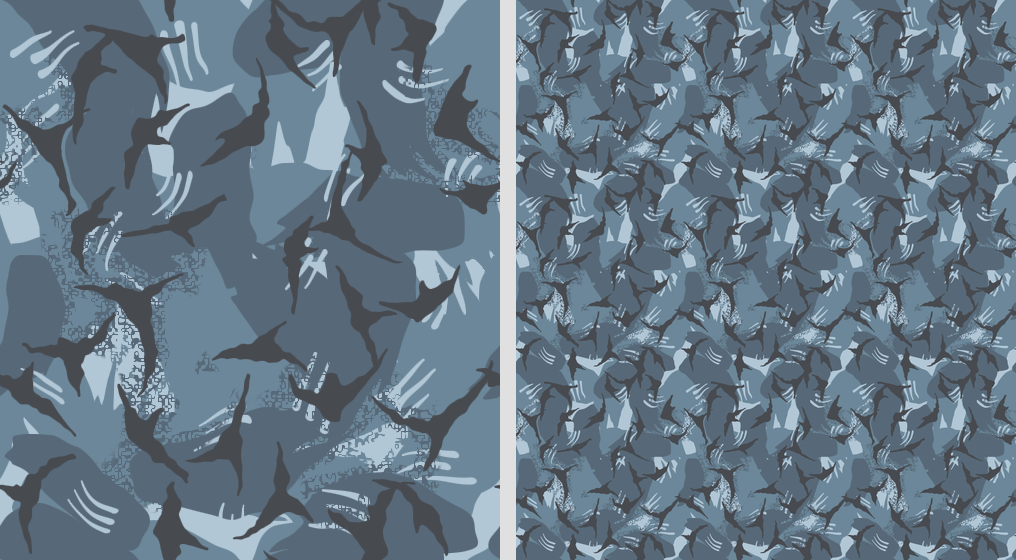
Left, the tile; right, the same tile 3 across and 3 down.
This pattern is drawn by a WebGL 2 fragment shader. Its source:

```glsl
#version 300 es
precision highp float;

uniform vec2 u_resolution;
out vec4 fragColor;

const float TAU = 6.2831853;
const vec3 PALE = vec3(0.70, 0.78, 0.84);
const vec3 BLUE = vec3(0.42, 0.53, 0.60);
const vec3 SLATE = vec3(0.34, 0.41, 0.47);
const vec3 CHARCOAL = vec3(0.28, 0.29, 0.31);

float hash(vec2 p) {
    return fract(sin(dot(p, vec2(127.1, 311.7))) * 43758.5453);
}

// Value noise that wraps after a whole number of lattice cells
float noise(vec2 uv, vec2 period) {
    vec2 p = uv * period;
    vec2 f = smoothstep(0.0, 1.0, fract(p));
    vec2 a = mod(floor(p), period);
    vec2 b = mod(a + 1.0, period);
    return mix(mix(hash(a), hash(vec2(b.x, a.y)), f.x),
               mix(hash(vec2(a.x, b.y)), hash(b), f.x), f.y);
}

float wave(float x, float id) {
    float i = floor(x);
    return mix(hash(vec2(i, id)), hash(vec2(i + 1.0, id)), smoothstep(0.0, 1.0, fract(x)));
}

vec2 warp(vec2 uv, vec2 period, float amount) {
    return uv + amount * (vec2(noise(uv, period), noise(uv + 0.5, period)) - 0.5);
}

vec2 rotate(vec2 p, float angle) {
    float c = cos(angle), s = sin(angle);
    return vec2(c * p.x + s * p.y, c * p.y - s * p.x);
}

float smoothMin(float a, float b, float k) {
    float h = max(k - abs(a - b), 0.0) / k;
    return min(a, b) - 0.25 * h * h * k;
}

// Position relative to a cell's scattered, turned, wrapping shape
vec2 localPoint(vec2 uv, vec2 id, vec2 cell, vec2 grid, float aspect) {
    vec2 jitter = vec2(hash(id), hash(id + 17.3));
    vec2 offset = uv - (cell + mix(vec2(0.15), vec2(0.85), jitter)) / grid;
    offset -= round(offset);
    return rotate(offset * vec2(aspect, 1.0), TAU * hash(id + 31.7));
}

// Bent brush mark whose far end frays into fingers
float brushMark(vec2 p, vec2 size, float bend, float id) {
    p.y += bend * p.x * p.x;
    float fray = 0.7 * (wave(p.y * 60.0, id) - 0.5);
    float reach = size.x * (1.0 + fray * smoothstep(-0.3, 0.6, p.x / size.x));
    vec2 k = abs(p / vec2(reach, size.y));
    return (pow(dot(k * k, k) + 1e-6, 1.0 / 3.0) - 1.0) * size.y;
}

// Curved limb, thick at the root and lumpy along its length
float limb(vec2 p, float len, float width, float bend, float id) {
    p.y += bend * p.x * p.x;
    float x = clamp(p.x, 0.0, len);
    float lumps = 0.7 + 0.6 * wave(x * 75.0, id);
    return length(vec2(p.x - x, p.y)) - width * mix(1.0, 0.22, x / len) * lumps;
}

float branch(vec2 p, vec2 id) {
    float r = hash(id + 5.1), s = hash(id + 9.7), n = 90.0 * r;
    float bend = mix(-5.0, 5.0, s);
    float d = limb(p, mix(0.08, 0.125, r), 0.017, bend, n);
    d = smoothMin(d, limb(rotate(p, 2.6 + s), mix(0.07, 0.11, s), 0.017, -bend, n + 3.0), 0.014);
    return smoothMin(d, limb(rotate(p, 1.0 + r), mix(0.04, 0.08, s), 0.015, bend, n + 7.0), 0.014);
}

// Three thin parallel curved slits
float slits(vec2 p, vec2 id) {
    p.y += mix(-4.0, 4.0, hash(id + 5.1)) * p.x * p.x;
    float row = clamp(round(p.y / 0.023), -1.0, 1.0);
    p.x += 0.05 * (hash(id + row) - 0.5);
    float x = clamp(p.x, -0.04, 0.04);
    float width = mix(0.0065, 0.002, x / 0.08 + 0.5);
    return length(vec2(p.x - x, p.y - row * 0.023)) - width;
}

float patches(vec2 uv, vec2 grid, vec2 size, float seed, float aspect) {
    float d = 1.0;
    for (float y = 0.0; y < grid.y; y++) for (float x = 0.0; x < grid.x; x++) {
        vec2 cell = vec2(x, y), id = cell + seed;
        float bend = mix(-2.0, 2.0, hash(id + 3.9));
        vec2 scaled = size * mix(0.8, 1.2, hash(id + 7.7));
        d = min(d, brushMark(localPoint(uv, id, cell, grid, aspect), scaled, bend, seed + x + 9.0 * y));
    }
    return d;
}

float marks(vec2 uv, vec2 grid, float seed, float aspect, bool branched) {
    float d = 1.0;
    for (float y = 0.0; y < grid.y; y++) for (float x = 0.0; x < grid.x; x++) {
        vec2 cell = vec2(x, y), id = cell + seed;
        vec2 p = localPoint(uv, id, cell, grid, aspect);
        d = min(d, branched ? branch(p, id) : slits(p, id));
    }
    return d;
}

float cover(float d) {
    return clamp(0.5 - d / clamp(fwidth(d), 1e-5, 0.01), 0.0, 1.0);
}

vec3 paint(vec3 under, vec3 ink, vec3 fringeInk, float d, float grain) {
    return mix(mix(under, fringeInk, cover(d - 0.02) * grain), ink, cover(d));
}

void main() {
    vec2 uv = gl_FragCoord.xy / u_resolution;
    float aspect = u_resolution.x / u_resolution.y;
    vec2 soft = warp(warp(uv, vec2(7.0, 8.0), 0.05), vec2(22.0, 25.0), 0.012);
    vec2 rough = warp(soft, vec2(54.0, 60.0), 0.008);

    // Stippled net that fringes some of the edges
    float net = 1.0 - smoothstep(0.08, 0.2, abs(noise(uv, vec2(150.0, 168.0)) - 0.5));
    float grain = net * smoothstep(0.55, 0.6, noise(uv, vec2(6.0, 7.0)));

    // Layers from pale ground to dark branches
    vec3 color = PALE;
    color = paint(color, BLUE, BLUE, patches(soft, vec2(4.0), vec2(0.19, 0.088), 11.0, aspect), grain);
    color = paint(color, SLATE, SLATE, patches(soft, vec2(3.0, 4.0), vec2(0.165, 0.073), 43.0, aspect), grain);
    color = mix(color, PALE, cover(marks(soft, vec2(4.0, 5.0), 71.0, aspect, false)));
    color = paint(color, CHARCOAL, SLATE, marks(rough, vec2(5.0, 6.0), 97.0, aspect, true), grain);
    fragColor = vec4(color, 1.0);
}
```
